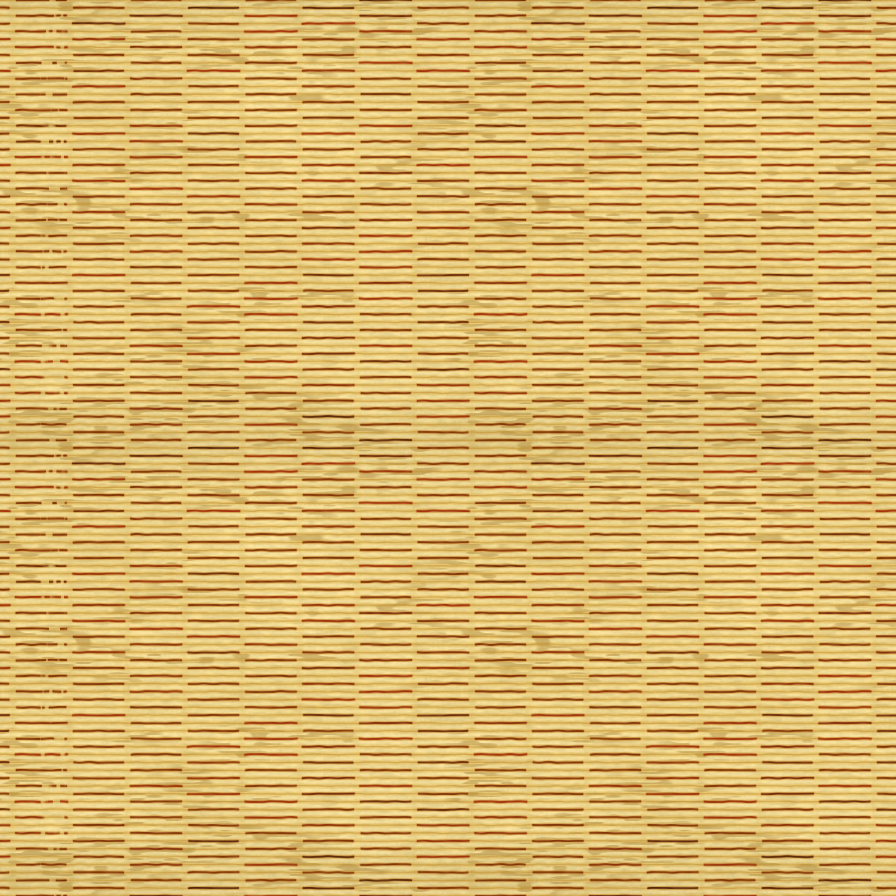
Reproduce this texture procedurally as a WebGL 2 fragment shader.

```glsl
#version 300 es
precision highp float;
// Woven bamboo mat: pale horizontal slats with staggered dark dashes in columns.
uniform vec2 u_resolution;
out vec4 outColor;

// Layout, in repeats per canvas
const float COLUMNS = 15.61;
const float COLUMN_SHIFT = 0.22;
const float ROWS = 114.0;
const vec2 TILE = vec2(8.0, 56.0);      // columns and rows before the wear repeats
// Dash shape: half length in columns, half width in rows
const float DASH_HALF_LENGTH = 0.435;
const float DASH_HALF_WIDTH = 0.12;
const float SEAM_HALF_WIDTH = 0.08;
const vec2 FRAYED_BAND = vec2(0.044, 0.074);
// Strength of the wear
const float GRAIN = 0.10;
const float STREAKS = 0.42;
const float CLOUDS = 0.07;

const vec3 CREAM = vec3(0.945, 0.860, 0.595);
const vec3 GOLD = vec3(0.880, 0.745, 0.390);
const vec3 OCHRE = vec3(0.780, 0.570, 0.230);
const vec3 FRINGE = vec3(0.780, 0.510, 0.200);
const vec3 BROWN = vec3(0.500, 0.205, 0.030);
const vec3 RED = vec3(0.640, 0.190, 0.050);
const vec3 UMBER = vec3(0.300, 0.140, 0.040);
const vec3 STAIN = vec3(0.640, 0.490, 0.190);

// Integer hash to 0..1
float hash(vec2 cell) {
    uvec2 q = uvec2(ivec2(cell)) * uvec2(1597334673u, 3812015801u);
    uint h = (q.x ^ q.y) * 1597334673u;
    h = (h ^ (h >> 15)) * 2246822519u;
    return float((h ^ (h >> 13)) >> 8) / 16777216.0;
}

// Value noise on a tile, with a whole number of cells each way
float noise(vec2 tile, vec2 cells) {
    vec2 p = tile * cells;
    vec2 i = floor(p);
    vec2 f = fract(p);
    f = f * f * (3.0 - 2.0 * f);
    vec2 a = mod(i, cells);
    vec2 b = mod(i + 1.0, cells);
    return mix(mix(hash(a), hash(vec2(b.x, a.y)), f.x),
               mix(hash(vec2(a.x, b.y)), hash(b), f.x), f.y);
}

// Smooth coverage of a stroke at a given distance from its axis
float stroke(float dist, float halfWidth, float blur) {
    return 1.0 - smoothstep(halfWidth - blur, halfWidth + blur, dist);
}

void main() {
    vec2 uv = gl_FragCoord.xy / u_resolution;
    vec2 grid = vec2(uv.x * COLUMNS - COLUMN_SHIFT, (1.0 - uv.y) * ROWS);
    vec2 tile = grid / TILE;
    float blur = max(0.08, 0.5 * ROWS / u_resolution.y);

    // Nearest seam, and whether it carries a dash in this column
    float column = floor(grid.x);
    float row = floor(grid.y + 0.5);
    float wobble = 0.12 * (noise(tile, vec2(48.0, 112.0)) - 0.5);
    float offset = grid.y - row + wobble;
    float hasDash = 1.0 - mod(column + row, 2.0);
    vec2 cell = mod(vec2(column, row), TILE);
    float chance = hash(cell + 17.0);

    // Rounded slats with golden edges
    float edge = 1.0 - smoothstep(0.08, 0.42, abs(offset));
    vec3 color = mix(CREAM, GOLD, 0.85 * edge);
    float columnEdge = smoothstep(0.40, 0.5, abs(fract(grid.x) - 0.5));
    color = mix(color, GOLD, 0.22 * columnEdge);

    // Fine grain and broad tone, stretched along the slats
    float grain = 0.6 * noise(tile, vec2(60.0, 190.0)) + 0.4 * noise(tile, vec2(190.0, 240.0));
    color *= 1.0 + GRAIN * (grain - 0.5);
    float cloud = 0.6 * noise(tile, vec2(5.0, 9.0)) + 0.4 * noise(tile, vec2(10.0, 28.0));
    float band = pow(abs(2.0 * fract(tile.y) - 1.0), 5.0);
    color *= 1.0 + CLOUDS * (cloud - 0.5) * vec3(0.8, 1.0, 1.8) - 0.045 * band;

    // Stained hairline streaks, denser towards the tile's ends
    float patches = smoothstep(0.50, 0.80, noise(tile + 0.37, vec2(8.0, 22.0)) + 0.15 * band);
    float hairs = smoothstep(0.56, 0.80, noise(tile, vec2(26.0, 168.0)));
    color = mix(color, STAIN, STREAKS * hairs * (0.18 + 0.82 * patches));

    // Faint seams between all slats
    float seam = stroke(abs(offset), SEAM_HALF_WIDTH, blur);
    color = mix(color, OCHRE, seam * (0.35 + 0.35 * noise(tile, vec2(32.0, 56.0))));

    // Dashes with rounded ends, uneven ink and a soft fringe
    float halfLength = DASH_HALF_LENGTH + 0.03 * (chance - 0.5);
    float past = max(abs(fract(grid.x) - 0.5) - halfLength, 0.0) * ROWS / COLUMNS;
    float dist = length(vec2(past, offset));
    float frayed = smoothstep(FRAYED_BAND.x, FRAYED_BAND.x + 0.003, uv.x)
                 * (1.0 - smoothstep(FRAYED_BAND.y - 0.003, FRAYED_BAND.y, uv.x));
    float crumbs = smoothstep(0.25, 0.55, noise(tile, vec2(120.0, 56.0)));
    float ink = hasDash * mix(1.0, crumbs, frayed);
    float wear = noise(tile, vec2(72.0, 112.0));
    vec3 dashColor = mix(BROWN, RED, smoothstep(0.45, 1.0, chance));
    float dark = smoothstep(0.75, 1.0, hash(cell + 91.0)) * (0.5 + 0.5 * band);
    dashColor = mix(dashColor, UMBER, dark);
    color = mix(color, FRINGE, 0.55 * ink * stroke(dist, 2.0 * DASH_HALF_WIDTH, blur));
    color = mix(color, dashColor, ink * (0.78 + 0.22 * wear) * stroke(dist, DASH_HALF_WIDTH, blur));

    outColor = vec4(clamp(color, 0.0, 1.0), 1.0);
}
```
